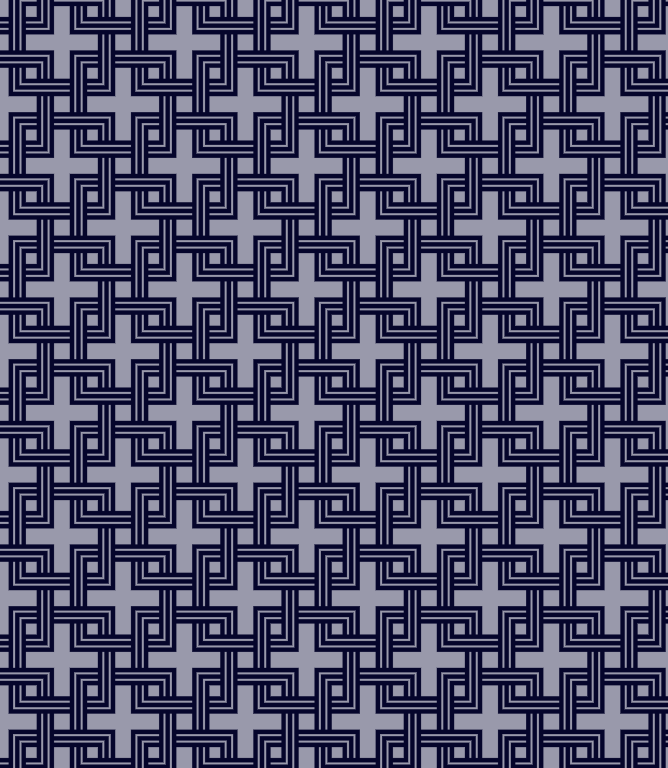
Give the GLSL for this pattern, as a Shadertoy shader.

```glsl
// Linear edge: 1 inside (d < 0), 0 outside, softened over one blur width.
float inside(float d, float blur) {
    return clamp(0.5 - d / blur, 0.0, 1.0);
}

// Lays a dark strap with two pale inlaid lines over the colour below.
vec3 layStrap(vec3 below, float d, vec3 navy, vec3 grey, float blur) {
    float across = abs(d);
    float inlay = inside(abs(across - 0.0526) - 0.0164, blur);
    return mix(below, mix(navy, grey, inlay), inside(across - 0.1415, blur));
}

void mainImage(out vec4 fragColor, in vec2 fragCoord) {
    vec3 navy = vec3(0.02, 0.02, 0.17);
    vec3 grey = vec3(0.60, 0.60, 0.67);

    // One knot per cell, measured from the canvas centre
    vec2 p = (fragCoord - 0.5 * iResolution.xy) / iResolution.y;
    vec2 grid = p * vec2(12.555, 12.437) + vec2(1.448, -0.532);
    float blur = 1.15 * 12.5 / iResolution.y;
    vec2 cell = floor(grid);
    vec2 q = grid - cell - 0.5;

    // Alternate knots are turned a quarter
    if (mod(cell.x + cell.y, 2.0) > 0.5) q = vec2(-q.y, q.x);

    // Two interlocked right-angle straps, each the half-turn of the other
    float strapA = max(q.x, q.y) - 0.2295;
    float strapB = max(-q.x, -q.y) - 0.2295;

    // The straps swap over and under across the diagonal
    bool aOnTop = q.x < q.y;
    vec3 color = layStrap(grey, aOnTop ? strapB : strapA, navy, grey, blur);
    color = layStrap(color, aOnTop ? strapA : strapB, navy, grey, blur);

    fragColor = vec4(color, 1.0);
}
```
